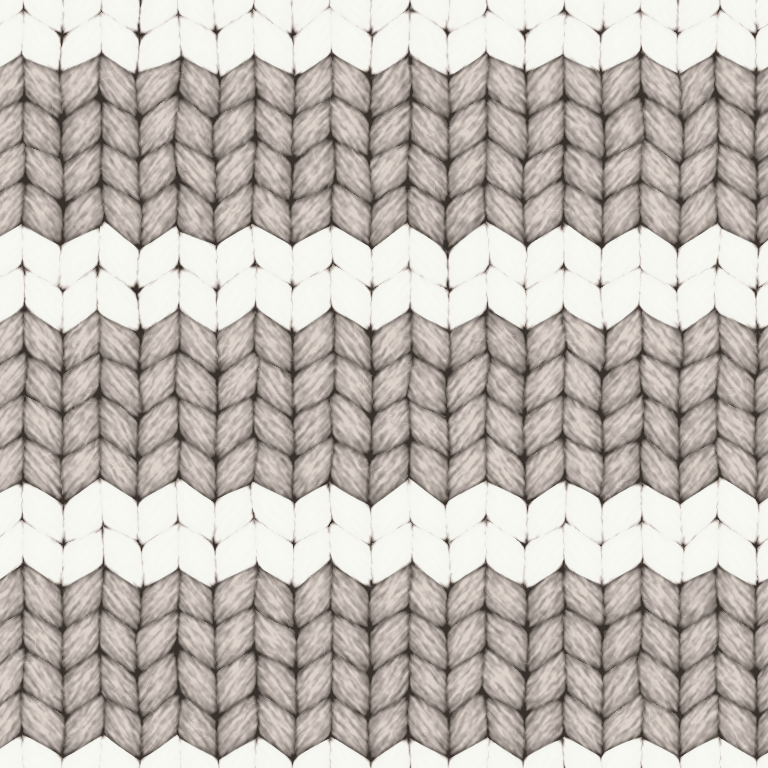
A three.js fragment shader for this texture:

```glsl
#define COLUMNS 9.95
#define ROWS 18.0
#define GRID_SHIFT vec2(-1.606, -0.48)
#define LEG_RADII vec2(0.42, 0.75)
#define LEG_TILT 0.44
#define TWIST_TILT 0.68
#define JITTER 0.13
#define DEEP vec3(0.22, 0.19, 0.17)
#define PALE vec3(0.82, 0.78, 0.75)
#define WHITE vec3(0.96, 0.96, 0.94)

varying vec2 vUv;

vec2 hash2(vec2 p) {
  vec2 k = vec2(dot(p, vec2(127.1, 311.7)), dot(p, vec2(269.5, 183.3)));
  return fract(sin(k) * 43758.5);
}

float gradientDot(vec2 cell, vec2 offset) {
  return dot(hash2(cell) * 2.0 - 1.0, offset);
}

float gradientNoise(vec2 p) {
  vec2 i = floor(p), f = fract(p);
  vec2 w = f * f * f * (f * (f * 6.0 - 15.0) + 10.0);
  vec2 e = vec2(1.0, 0.0);
  float low = mix(gradientDot(i, f), gradientDot(i + e.xy, f - e.xy), w.x);
  float high = mix(gradientDot(i + e.yx, f - e.yx), gradientDot(i + e.xx, f - e.xx), w.x);
  return mix(low, high, w.y);
}

vec2 rotate(vec2 p, float angle) {
  float c = cos(angle), s = sin(angle);
  return vec2(c * p.x - s * p.y, s * p.x + c * p.y);
}

// Thin wandering hairs along the zero line of the noise
float strayHairs(vec2 p) {
  float line = 1.0 - smoothstep(0.0, 0.035, abs(gradientNoise(p)));
  return line * smoothstep(0.0, 0.25, gradientNoise(p * 0.7 + 31.0));
}

void main() {
  // Each grid cell holds one leg of a V stitch
  vec2 grid = vUv * vec2(2.0 * COLUMNS, ROWS) + GRID_SHIFT;
  vec2 warp = vec2(gradientNoise(grid * 0.6), gradientNoise(grid * 0.6 + 17.0));
  vec2 p = grid + 0.14 * warp;
  vec2 aspect = vec2(ROWS / (2.0 * COLUMNS), 1.0);

  // Nearest and second nearest leg, plus the nearest of each yarn
  float nearest = 100.0, second = 100.0;
  float nearWhite = 100.0, nearBrown = 100.0;
  vec2 leg = vec2(0.0), seed = vec2(0.0);
  for (int y = -1; y <= 1; y++) {
    for (int x = -1; x <= 1; x++) {
      vec2 id = floor(p) + vec2(float(x), float(y));
      vec2 rnd = hash2(id + 7.0);
      float side = mod(id.x, 2.0) < 0.5 ? 1.0 : -1.0;
      vec2 d = (p - id - 0.5 - JITTER * (rnd - 0.5)) * aspect;
      d.x *= side;
      vec2 local = rotate(d, LEG_TILT + JITTER * (rnd.y - 0.5)) / LEG_RADII;
      float q = dot(local, local);
      if (q < nearest) {
        second = nearest;
        nearest = q;
        leg = d;
        seed = rnd;
      } else {
        second = min(second, q);
      }
      if (mod(id.y + 2.5, 6.0) < 2.0) nearWhite = min(nearWhite, q);
      else nearBrown = min(nearBrown, q);
    }
  }

  // Twisted plies and fine fibres inside the leg
  vec2 twist = rotate(leg, TWIST_TILT);
  twist.x += 0.03 * gradientNoise(leg * 5.0 + seed * 40.0);
  float plies = sin(twist.x * 32.0 + seed.x * 6.28);
  float fibres = gradientNoise(twist * vec2(13.0, 3.5) + seed * 90.0);
  float fuzz = gradientNoise(grid * 9.0);

  // Rounded shading, creases and dark holes between the legs
  float crease = 1.0 - smoothstep(0.0, 0.55, second - nearest);
  float hole = smoothstep(0.9, 1.35, nearest);
  float tone = 1.0 - 0.42 * nearest - 0.3 * crease - 0.35 * hole;
  tone += 0.12 * leg.y + 0.1 * (seed.y - 0.5);
  float strands = 0.08 * plies + 0.42 * fibres + 0.16 * fuzz;

  // Brown yarn with light hairs
  float brownTone = tone + strands;
  float hairs = strayHairs(grid * 2.3) + strayHairs(grid.yx * 2.9 + 50.0);
  brownTone += 0.16 * hairs * (1.0 - 0.5 * brownTone);
  vec3 brown = mix(DEEP, PALE, clamp(brownTone, 0.0, 1.08));

  // White yarn, shaded only in its deeper grooves
  float whiteTone = tone + 0.75 * strands;
  vec3 white = mix(DEEP, PALE, smoothstep(-0.35, 0.2, whiteTone));
  white = mix(white, WHITE, smoothstep(0.08, 0.5, whiteTone));
  white += 0.03 * (clamp(whiteTone, 0.0, 1.0) - 0.5);

  float whiteness = smoothstep(-0.12, 0.12, nearBrown - nearWhite);
  gl_FragColor = vec4(mix(brown, white, whiteness), 1.0);
}
```
